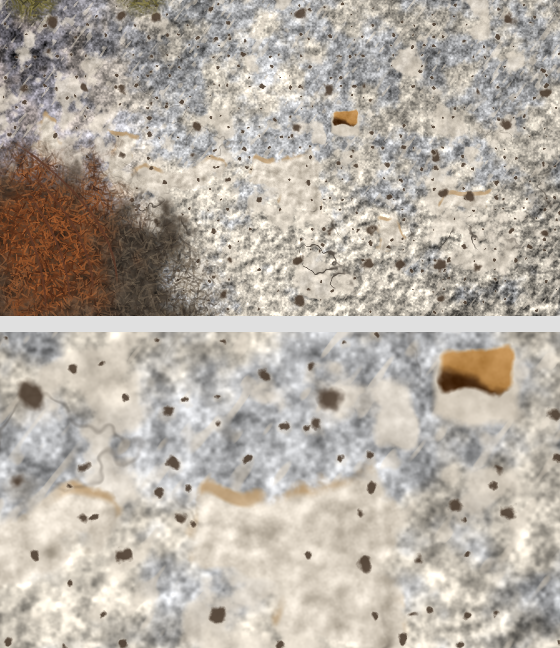
Top, the full canvas; bottom, a detail of the centre.
This texture is drawn by a Shadertoy shader. Its source:

```glsl
float hash(vec2 p) {
  vec3 q = fract(p.xyx * .1031);
  q += dot(q, q.yzx + 33.33);
  return fract((q.x + q.y) * q.z);
}

vec2 hash2(vec2 p) { return vec2(hash(p + 3.), hash(p + 8.)); }

float noise(vec2 p) {
  vec2 i = floor(p), f = fract(p);
  f = f * f * (3. - 2. * f);
  return mix(mix(hash(i), hash(i + vec2(1, 0)), f.x),
             mix(hash(i + vec2(0, 1)), hash(i + 1.), f.x), f.y);
}

float fbm(vec2 p) {
  float sum = 0., amp = .53;
  for (int i = 0; i < 4; i++) {
    sum += amp * noise(p);
    p = mat2(.8, .6, -.6, .8) * p * 2.03 + 17.3;
    amp *= .5;
  }
  return sum;
}

vec2 warp(vec2 p) { return vec2(fbm(p), fbm(p + 40.)) - .5; }

float segment(vec2 p, vec2 a, vec2 d) {
  return length(p - a - d * clamp(dot(p - a, d) / dot(d, d), 0., 1.));
}

float blob(vec2 p, vec2 size) {
  vec2 d = abs(p) - size;
  return length(max(d, 0.)) + min(max(d.x, d.y), 0.) - .012;
}

// Bare plaster where the grey coat fell off; negative inside
float plasterDistance(vec2 p) {
  p += .13 * warp(p * 9.);
  float d = blob(p - vec2(.37, .52), vec2(.018, .04));
  d = min(d, blob(p - vec2(.53, .435), vec2(.15, .025)));
  d = min(d, blob(p - vec2(.9, .455), vec2(.09, .04)));
  d = min(d, blob(p - vec2(.94, .38), vec2(.045, .03)));
  d = min(d, blob(p - vec2(1.49, .36), vec2(.05, .025)));
  d = min(d, blob(p - vec2(1.23, .27), vec2(.02, .06)));
  return min(d, blob(p - vec2(.14, .55), vec2(.01, .06)));
}

// Scattered holes: x = dark core, y = pale chipped lip
vec2 pits(vec2 p) {
  vec2 id = floor(p), d = fract(p) - .35 - .3 * hash2(id) + .25 * warp(p * 4.);
  float r = .05 + .11 * hash(id + 21.);
  return step(.8, hash(id)) * smoothstep(r + vec2(.05, .17), vec2(r - .05, r),
    vec2(length(d), length(d + vec2(0, .06))));
}

// Random short strokes: x = cover, y = tint
vec2 twigs(vec2 p, float scale) {
  vec2 q = p * scale, result = vec2(0);
  for (int k = 0; k < 9; k++) {
    vec2 c = floor(q) + vec2(k % 3, k / 3) - 1.;
    float angle = 6.283 * hash(c + scale);
    vec2 arm = .55 * vec2(cos(angle), sin(angle));
    float d = segment(q, c + hash2(c) - arm, 2. * arm);
    float cover = smoothstep(.04 + scale / iResolution.y, .04, d);
    if (cover > result.x) result = vec2(cover, hash(c + 19.));
  }
  return result;
}

void mainImage(out vec4 fragColor, in vec2 fragCoord) {
  vec2 p = fragCoord / iResolution.y;
  float broad = fbm(p * 3.5 + 2.) - .5, patchy = fbm(p * 13. + 50.) - .5;
  float grain = fbm(p * 42.) - .5, relief = grain + .5 - fbm(p * 42. + vec2(-.3, .4));
  float rubble = smoothstep(.46, .3, p.y + .15 * broad);

  // Weathered grey coat, darker toward the corners
  vec2 away = p - vec2(.95, .45);
  float tone = .62 + .6 * grain + .45 * broad + .3 * patchy + .24 * noise(p * 190.)
    + relief * (.25 + .4 * rubble) - .2 * dot(away, away);
  float warm = smoothstep(-.1, .15, patchy + .2 * rubble + .08 * p.x - .07);
  vec3 col = tone * mix(vec3(.985, .99, 1), vec3(1.04, 1, .93), warm);
  col *= mix(vec3(.93, .9, .95), vec3(1), smoothstep(0., .6, p.x));

  // Slanting pale flecks and worn spots
  vec3 pale = vec3(.86, .82, .76) + .28 * grain;
  float fleck = noise(vec2(dot(p, vec2(23, 30)), dot(p, vec2(80, -60))));
  float worn = fbm(p * 10. + 81.) + .14 * grain + .05 * rubble;
  col = mix(col, pale, max(.6 * smoothstep(.7, .9, fleck), .8 * smoothstep(.61, .7, worn)));

  // Plaster patches with an ochre upper rim
  float rim = smoothstep(-.004, .008, plasterDistance(p + vec2(0, .014)));
  rim *= smoothstep(.45, .6, noise(p * 11.));
  vec3 plaster = mix(pale + .3 * relief, vec3(.7, .55, .36), .65 * rim);
  col = mix(col, plaster, smoothstep(.006, -.006, plasterDistance(p) + .02 * grain));

  // Crevices and pits
  float crevice = smoothstep(.03, 0., abs(fbm(p * 11. + 30.) - .5));
  crevice *= smoothstep(.5, .68, fbm(p * 7. + 7.));
  col = mix(col, vec3(.25, .22, .19), crevice * (.25 + .55 * rubble));
  for (float k = 0.; k < 3.; k++) {
    vec2 pit = pits((p + k) * (9. + 11. * k));
    col = mix(col, pale, .4 * pit.y);
    col = mix(col, vec3(.27, .21, .16), .85 * pit.x);
  }

  // Ochre hollow with a chipped lip
  vec2 h = p - vec2(1.095, .627) + .02 * warp(p * 35.);
  col = mix(col, pale, smoothstep(.015, 0., blob(h + vec2(0, .018), vec2(.026, .02))));
  vec3 hollow = mix(vec3(.3, .19, .1), vec3(.72, .53, .3), smoothstep(-.02, -.006, h.y + .3 * h.x));
  col = mix(col, hollow + .3 * grain, smoothstep(.004, -.004, blob(h, vec2(.026, .011))));

  // Shaded ground at the lower left
  float inside = 1. - length(p / vec2(.69, .46));
  float shade = smoothstep(-.08, .2, inside + .7 * patchy + .3 * grain);
  col = mix(col, vec3(.2, .17, .14) * (1. + 1.3 * grain), .9 * shade);

  // Rusty bush, dry litter and green growth along the top
  float bush = length((p - vec2(.12, .22)) / vec2(.33, .36)) + .9 * patchy;
  bush = smoothstep(1.1, .3, bush);
  float litter = smoothstep(-.15, .15, inside);
  float green = smoothstep(.11, .02, min(length(p - vec2(.1, 1.02)), length(p - vec2(.45, 1.04))));
  col = mix(col, vec3(.38, .22, .12) * (1. + 1.2 * grain), .6 * bush);
  col = mix(col, vec3(.3, .27, .16), .7 * green);
  for (float k = 0.; k < 5.; k++) {
    vec2 twig = twigs(p, 22. + 9. * k);
    vec3 dry = mix(vec3(.14, .11, .09), vec3(.52, .46, .38), twig.y);
    vec3 rust = mix(vec3(.27, .14, .08), vec3(.66, .38, .2), twig.y);
    col = mix(col, mix(dry, rust, bush), twig.x * max(.4 * litter, .8 * bush));
    col = mix(col, vec3(.6, .56, .3) * (.35 + .65 * twig.y), .8 * twig.x * green);
  }

  // Arching stems
  for (float k = 0.; k < 4.; k++) {
    float rise = p.y - .1 + .03 * k, bend = 1.6 - .25 * k;
    float off = abs(p.x - .37 + .075 * k + bend * rise * rise) / (1. + bend * abs(rise));
    float span = smoothstep(0., .04, rise) * smoothstep(.46, .4, rise + .05 * k);
    col = mix(col, vec3(.36, .22, .16), .8 * span * smoothstep(.005, .001, off));
  }
  fragColor = vec4(clamp(col, 0., 1.), 1);
}
```
